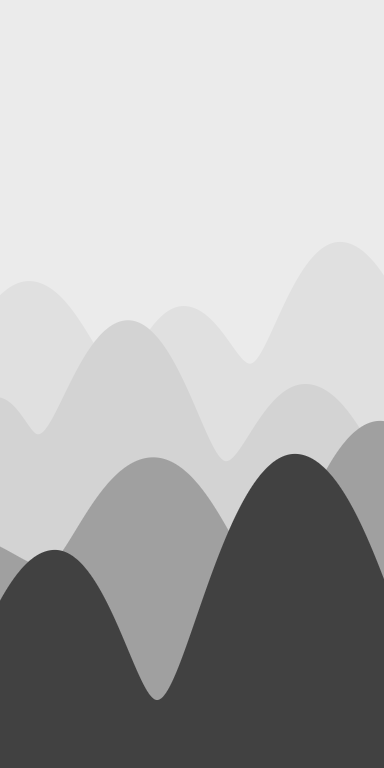
Reproduce this background procedurally as a Shadertoy shader.

```glsl
const vec3 SKY = vec3(0.922);
const vec3 FAR_HILLS = vec3(0.878);
const vec3 MIDDLE_HILLS = vec3(0.827);
const vec3 NEAR_HILLS = vec3(0.626);
const vec3 FRONT_HILLS = vec3(0.255);

const float PEAK_ROUNDNESS = 0.5;
const float VALLEY_ROUNDNESS = 0.2;
const int KNOTS = 7;
const int SOLVE_STEPS = 14;

// Alternating valleys and peaks, from left to right
const vec2 FAR_RIDGE[KNOTS] = vec2[](
    vec2(-0.146, 0.517), vec2(0.0755, 0.634), vec2(0.307, 0.516), vec2(0.478, 0.6015),
    vec2(0.651, 0.5265), vec2(0.885, 0.685), vec2(1.125, 0.544));
const vec2 MIDDLE_RIDGE[KNOTS] = vec2[](
    vec2(-0.2, 0.45), vec2(-0.01, 0.483), vec2(0.099, 0.4345), vec2(0.3335, 0.583),
    vec2(0.589, 0.3995), vec2(0.795, 0.5), vec2(1.068, 0.342));
const vec2 NEAR_RIDGE[KNOTS] = vec2[](
    vec2(-0.4, 0.25), vec2(-0.156, 0.309), vec2(0.117, 0.262), vec2(0.399, 0.4045),
    vec2(0.693, 0.242), vec2(0.99, 0.452), vec2(1.25, 0.26));
const vec2 FRONT_RIDGE[KNOTS] = vec2[](
    vec2(-0.143, 0.0885), vec2(0.143, 0.284), vec2(0.409, 0.0885), vec2(0.768, 0.409),
    vec2(1.135, 0.1016), vec2(1.458, 0.284), vec2(1.7, 0.09));

// Bezier slope with level ends: 0 at the peak, 1 at the valley
float slopeDrop(float along) {
    float low = 0.0, high = 1.0;
    for (int i = 0; i < SOLVE_STEPS; i++) {
        float s = 0.5 * (low + high), r = 1.0 - s;
        float x = 3.0 * s * r * (r * PEAK_ROUNDNESS + s * (1.0 - VALLEY_ROUNDNESS)) + s * s * s;
        if (x < along) low = s; else high = s;
    }
    return smoothstep(0.0, 1.0, 0.5 * (low + high));
}

float ridgeHeight(vec2 knots[KNOTS], float x) {
    vec2 peak = knots[1], valley = knots[0];
    for (int i = 1; i < KNOTS - 1; i++) {
        if (x >= knots[i].x) {
            bool fromPeak = i % 2 == 1;
            peak = fromPeak ? knots[i] : knots[i + 1];
            valley = fromPeak ? knots[i + 1] : knots[i];
        }
    }
    float along = clamp((x - peak.x) / (valley.x - peak.x), 0.0, 1.0);
    return mix(peak.y, valley.y, slopeDrop(along));
}

// Coverage from the distance to the ridge line, measured across its slope
float hillMask(vec2 knots[KNOTS], vec2 uv) {
    float stepX = 2.0 / iResolution.x;
    float height = ridgeHeight(knots, uv.x);
    float rise = ridgeHeight(knots, uv.x + stepX) - ridgeHeight(knots, uv.x - stepX);
    float slope = rise * iResolution.y / (2.0 * stepX * iResolution.x);
    float edge = (height - uv.y) * iResolution.y / sqrt(1.0 + slope * slope);
    return clamp(edge + 0.5, 0.0, 1.0);
}

void mainImage(out vec4 fragColor, in vec2 fragCoord) {
    vec2 uv = fragCoord / iResolution.xy;

    // Layers from back to front
    vec3 color = SKY;
    color = mix(color, FAR_HILLS, hillMask(FAR_RIDGE, uv));
    color = mix(color, MIDDLE_HILLS, hillMask(MIDDLE_RIDGE, uv));
    color = mix(color, NEAR_HILLS, hillMask(NEAR_RIDGE, uv));
    color = mix(color, FRONT_HILLS, hillMask(FRONT_RIDGE, uv));
    fragColor = vec4(color, 1.0);
}
```
